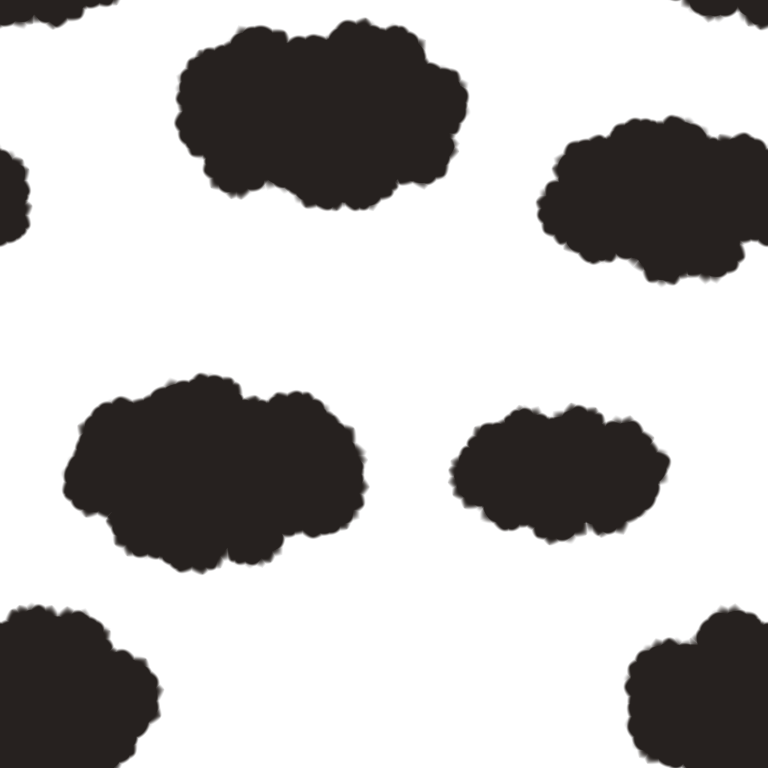
Write a three.js fragment shader that draws this pattern.

```glsl
// Dark, ragged clouds scattered on white, seamless on all four sides.
// Each cloud is an ellipse ringed by round lobes; wrapping cellular noise
// crumbles the outline into small scallops.
varying vec2 vUv;

const vec3 PAPER = vec3(1.0);
const vec3 INK = vec3(0.15, 0.13, 0.12);
const vec2 CLOUD_HALF_SIZE = vec2(0.198, 0.127);
const vec2 FIRST_ROW = vec2(0.56, 1.088);   // anchor of row 0
const vec2 ROW_STEP = vec2(-0.14, -0.352);
const float SIDE_STEP = 0.45;               // gap between clouds of one row
const float ROW_BOW = 0.06;                 // lift of the middle row
const float ROW_TILT = 0.11;                // slope of the middle row
const float SHRINK = 0.15;                  // right-hand clouds get smaller
const float CORE_SCALE = 0.8;
const float LOBES = 10.0;
const float LOBE_MIN = 0.34;                // lobe radius / cloud half height
const float LOBE_MAX = 0.52;
const float CRUMB_CELLS = 56.0;             // whole number, so it tiles
const float CRUMB_DEPTH = 0.009;
const float EDGE = 0.0038;                  // half width of the soft edge
const float PI = 3.14159;

vec2 hash2(vec2 p) {
  vec3 q = fract(vec3(p.xyx) * vec3(0.1031, 0.1030, 0.0973));
  q += dot(q, q.yzx + 33.33);
  return fract((q.xx + q.yz) * q.zy);
}

// Shortest offset on the repeating tile
vec2 wrapOffset(vec2 d) {
  return d - floor(d + 0.5);
}

// Distance to the nearest cell point, periodic over the canvas
float cellular(vec2 uv) {
  vec2 p = uv * CRUMB_CELLS;
  vec2 cell = floor(p);
  float nearest = 2.0;
  for (int y = -1; y <= 1; y++) {
    for (int x = -1; x <= 1; x++) {
      vec2 id = cell + vec2(float(x), float(y));
      vec2 point = id + hash2(mod(id, CRUMB_CELLS));
      nearest = min(nearest, length(p - point));
    }
  }
  return nearest;
}

// Approximate signed distance to one lobed cloud centred at the origin
float cloudDistance(vec2 p, vec2 halfSize, float seed) {
  vec2 core = halfSize * CORE_SCALE;
  float d = (length(p / core) - 1.0) * core.y;
  for (float i = 0.0; i < LOBES; i++) {
    vec2 rnd = hash2(vec2(i + 3.0, seed * 17.0 + 5.0));
    float radius = halfSize.y * mix(LOBE_MIN, LOBE_MAX, rnd.x);
    float angle = 2.0 * PI * (i + 0.6 * rnd.y) / LOBES;
    float reach = mix(0.94, 1.04, fract(rnd.x * 7.0 + rnd.y * 5.0));
    vec2 center = (halfSize - radius) * reach * vec2(cos(angle), sin(angle));
    d = min(d, length(p - center) - radius);
  }
  return d;
}

// Rows of one, two and two clouds, shifted sideways from row to row
float skyDistance(vec2 uv) {
  float d = 1.0;
  for (float i = 1.0; i < 6.0; i++) {
    float row = floor(i / 2.0);
    float side = mod(i, 2.0);
    float middle = sin(row * PI * 0.5);
    vec2 center = FIRST_ROW + ROW_STEP * row;
    center.x += SIDE_STEP * side;
    center.y += middle * (ROW_BOW + ROW_TILT * (0.5 - side));
    float size = 1.0 - SHRINK * side * row;
    d = min(d, cloudDistance(wrapOffset(uv - center), CLOUD_HALF_SIZE * size, i));
  }
  return d;
}

void main() {
  float d = skyDistance(vUv) + CRUMB_DEPTH * (cellular(vUv) - 0.5);
  float paper = smoothstep(-EDGE, EDGE, d);
  gl_FragColor = vec4(mix(INK, PAPER, paper), 1.0);
}
```
